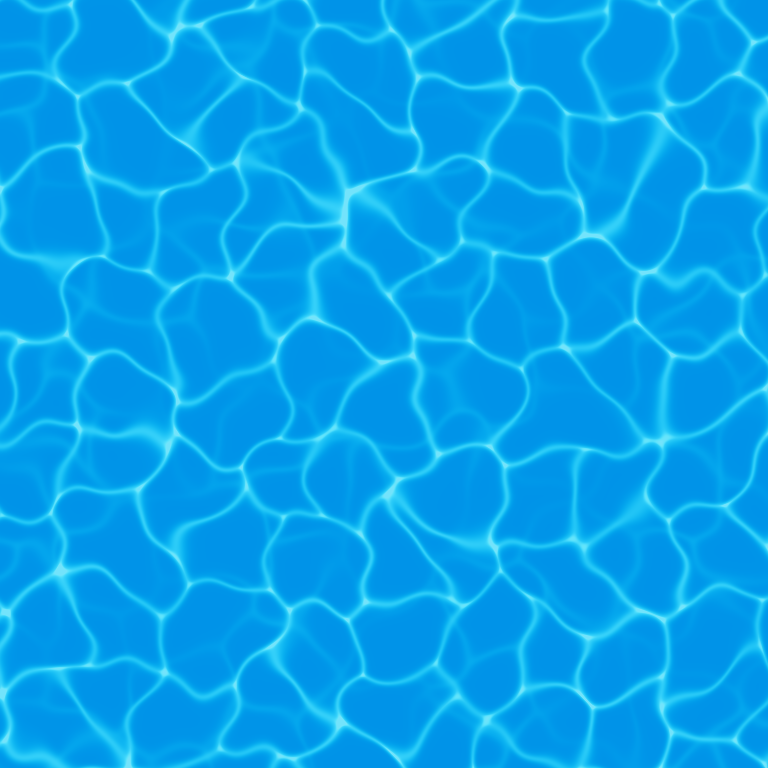
Write a three.js fragment shader that draws this texture.

```glsl
varying vec2 vUv;

vec2 hash2(vec2 p) {
  vec3 q = fract(vec3(p.xyx) * vec3(0.1031, 0.1030, 0.0973));
  q += dot(q, q.yzx + 33.33);
  return fract((q.xx + q.yz) * q.zy);
}

// Layered sines bend the straight cell walls into ripples
vec2 ripple(vec2 p, float phase) {
  vec2 bend = 0.13 * sin(p.yx * 2.3 + vec2(phase, phase + 1.7) + 0.8 * sin(p * 1.1));
  bend += 0.085 * sin(p.yx * 5.1 + p * 1.9 + vec2(2.4, 0.6) * phase);
  bend += 0.025 * sin(p.yx * 9.3 - p * 3.1 + phase);
  return p + bend;
}

// Soft cellular walls: 0 inside a cell, 0.5 on a wall, 0.67 where three cells meet
float cellWalls(vec2 p, float sharpness) {
  vec2 cell = floor(p);
  float total = 0.0;
  float squares = 0.0;
  for (int y = -1; y <= 1; y++) {
    for (int x = -1; x <= 1; x++) {
      vec2 id = cell + vec2(float(x), float(y));
      vec2 seed = id + 0.5 + 0.8 * (hash2(id + 40.0) - 0.5);
      float weight = exp(-sharpness * (distance(p, seed) - 0.5));
      total += weight;
      squares += weight * weight;
    }
  }
  return 1.0 - squares / (total * total);
}

void main() {
  vec2 p = vUv * 9.2;

  // Bright caustic net, swelling at the junctions
  float walls = cellWalls(ripple(p, 0.7), 24.0);
  float strength = 1.7 + 0.18 * sin(p.x * 1.7 + 2.0 * sin(p.y * 1.3));
  float net = strength * walls + 0.25 * smoothstep(0.5, 0.67, walls);

  // Faint, patchy net deeper in the water
  vec2 deep = mat2(0.83, 0.56, -0.56, 0.83) * p * 0.95 + vec2(17.3, 31.8);
  float patches = 0.6 + 0.4 * sin(deep.x * 2.1 + 1.5 * sin(deep.y * 1.6));
  float faint = 0.55 * patches * cellWalls(ripple(deep, 3.9), 19.0);

  float light = net + faint * max(1.0 - net, 0.0);

  // Water blue rising to pale cyan
  vec3 water = vec3(0.0, 0.578, 0.91);
  vec3 glow = vec3(0.23 * pow(light, 2.2), 0.25 * light, 0.07 * min(light, 1.1));
  gl_FragColor = vec4(min(water + glow, vec3(0.45, 0.89, 0.985)), 1.0);
}
```
